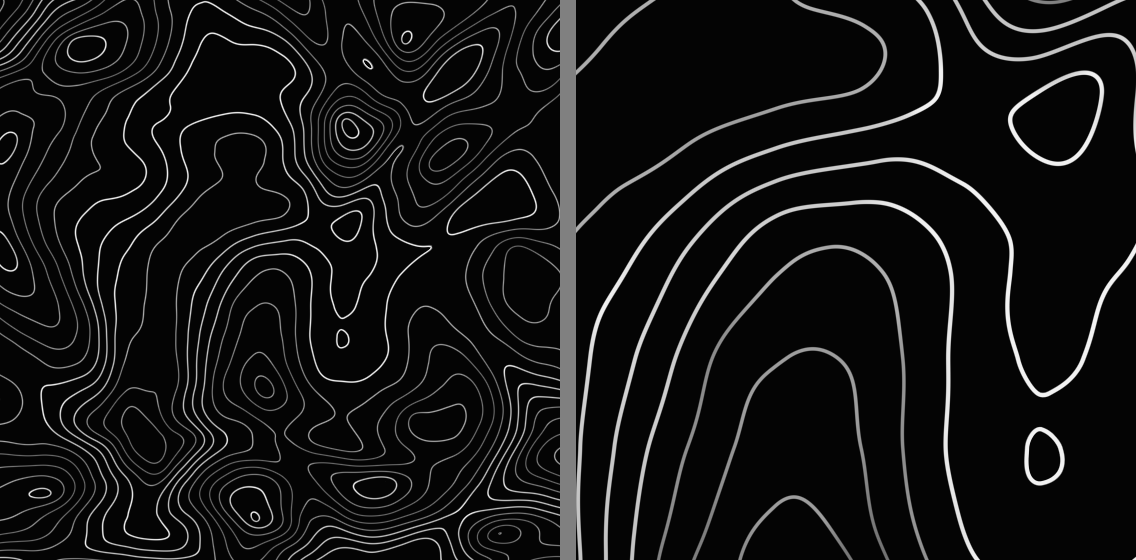
Left: the whole. Right: its middle third, enlarged.
A WebGL 2 fragment shader for this pattern:

```glsl
#version 300 es
precision highp float;

// Topographic contour lines, pale on black, over scattered warped hollows.
// A soft distance to jittered points gives slopes of even steepness, and noise
// bends them; level offset over slope keeps every line at an even width.

uniform vec2 u_resolution;
out vec4 fragColor;

const float TAU = 6.283185;
const vec3 GROUND = vec3(0.015);
const vec3 LINE = vec3(0.95);

// Sine-free hash: a lattice cell to three values from 0 to 1.
vec3 hash3(vec2 cell) {
    vec3 p = fract(cell.xyx * vec3(0.1031, 0.1030, 0.0973));
    p += dot(p, p.yxz + 33.33);
    return fract((p.xxy + p.yzz) * p.zyx);
}

float cornerRamp(vec2 cell, vec2 local, vec2 corner) {
    vec2 direction = normalize(hash3(cell + corner).xy - 0.4999);
    return dot(direction, local - corner);
}

float gradientNoise(vec2 p) {
    vec2 cell = floor(p);
    vec2 f = fract(p);
    vec2 blend = f * f * (3.0 - 2.0 * f);
    float low = mix(cornerRamp(cell, f, vec2(0, 0)), cornerRamp(cell, f, vec2(1, 0)), blend.x);
    float high = mix(cornerRamp(cell, f, vec2(0, 1)), cornerRamp(cell, f, vec2(1, 1)), blend.x);
    return mix(low, high, blend.y);
}

// Bends the plane so that hollows stretch and curl.
vec2 warp(vec2 p, float frequency, float amount) {
    vec2 q = p * frequency;
    return p + amount * vec2(gradientNoise(q + 17.3), gradientNoise(q + 54.8));
}

// Smooth minimum of the distances to one point per cell, each at its own depth.
float softDistance(vec2 p, float depthRange, float sharpness) {
    vec2 cell = floor(p);
    float sum = 0.0;
    for (int y = -2; y <= 2; y++) {
        for (int x = -2; x <= 2; x++) {
            vec2 neighbour = cell + vec2(x, y);
            vec3 seed = hash3(neighbour);
            float reach = length(p - neighbour - 0.1 - 0.8 * seed.xy);
            sum += exp(-sharpness * (reach + depthRange * seed.z));
        }
    }
    return -log(sum) / sharpness;
}

// Even slopes, uneven ground, and a faint ripple that shows where it is flat.
float terrain(vec2 p) {
    vec2 q = warp(p, 2.3, 0.22) * 3.4;
    return softDistance(q + 31.0, 0.35, 12.0)
         + 0.55 * gradientNoise(q * 1.3 + 41.7)
         + 0.10 * gradientNoise(q * 2.9 + 73.2)
         + 0.018 * gradientNoise(p * 19.0 + 9.4);
}

float slope(vec2 p, float height, float stride) {
    vec2 rise = vec2(terrain(p + vec2(stride, 0.0)), terrain(p + vec2(0.0, stride))) - height;
    return length(rise) / stride;
}

// Bold levels come in bands, and lines grow bolder where they are far apart.
float boldness(float level, float spacing) {
    float banded = smoothstep(-0.6, 0.7, cos(TAU * (level - 1.0) / 7.0));
    float open = smoothstep(0.016, 0.036, spacing);
    return mix(banded, open, 0.35);
}

float strokeCoverage(float dist, float width, float pixel) {
    float soft = 0.8 * pixel;
    return 1.0 - smoothstep(0.5 * width - soft, 0.5 * width + soft, dist);
}

// Brightness of the contour nearest to p.
float contour(vec2 p, float levels, float pixel) {
    float ground = terrain(p);
    float height = ground * levels;
    float level = round(height);
    float steepness = max(slope(p, ground, 0.0006) * levels, 0.001);
    float dist = abs(height - level) / steepness;
    float bold = boldness(level, 1.0 / steepness);
    float width = mix(0.0019, 0.0026, bold);
    return strokeCoverage(dist, width, pixel) * mix(0.45, 1.0, bold);
}

void main() {
    float side = min(u_resolution.x, u_resolution.y);
    vec2 p = gl_FragCoord.xy / side;
    float ink = contour(p, 11.5, 1.0 / side);
    fragColor = vec4(mix(GROUND, LINE, ink), 1.0);
}
```
